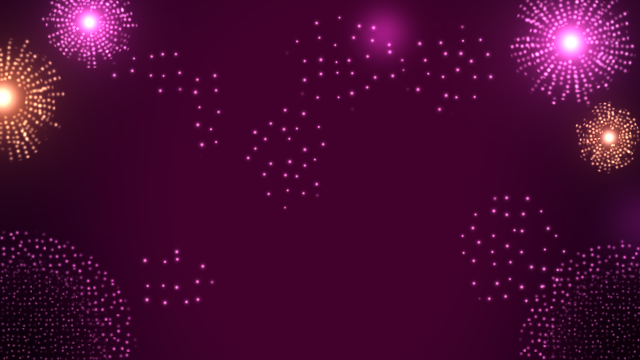
Give the GLSL for this background, as a Shadertoy shader.

```glsl
// Festive night backdrop: glowing fireworks and scattered sparks on deep plum.

const float TAU = 6.2831853;
const vec3 PLUM = vec3(0.255, 0.003, 0.172);
const vec3 NIGHT = vec3(0.125, 0.0, 0.105);
const vec3 PINK = vec3(0.90, 0.30, 0.76);
const vec3 GOLD = vec3(0.86, 0.50, 0.22);
const vec3 SPARK_PINK = vec3(1.0, 0.56, 0.88);
const vec3 SPARK_GOLD = vec3(1.0, 0.78, 0.52);

float hash(vec2 p) {
    vec3 q = fract(p.xyx * 0.1031);
    q += dot(q, q.yzx + 33.33);
    return fract((q.x + q.y) * q.z);
}

float glow(float d, float size) {
    return exp(-d * d / (size * size));
}

// Centre of the jittered dot in the grid cell holding p
vec2 dotCentre(vec2 p, float cell, float seed) {
    vec2 id = floor(p / cell);
    vec2 jitter = vec2(hash(id + seed), hash(id + seed + 57.0)) - 0.5;
    return (id + 0.5 + 0.66 * jitter) * cell;
}

// Beaded rays between two radii, with uneven ray lengths
float beadedRays(vec2 v, float count, float inner, float outer, float size, float seed) {
    float r = length(v);
    float turn = (atan(v.y, v.x + 1e-5) / TAU + 0.5) * count;
    float ray = floor(turn);
    float spacing = size * 3.1;
    float along = r / spacing + hash(vec2(ray, seed));
    float bead = floor(along);
    float sway = (hash(vec2(ray, bead + seed)) - 0.5) * 0.25;
    vec2 offset = vec2((fract(turn) - 0.5 + sway) * TAU * r / count,
                       (fract(along) - 0.5) * spacing);
    float reach = outer * mix(0.78, 1.0, hash(vec2(ray, seed + 9.0)));
    float start = inner * mix(0.7, 1.5, hash(vec2(ray, seed + 21.0)));
    float span = smoothstep(start, start * 1.15, r) * (1.0 - smoothstep(reach * 0.95, reach, r));
    float twinkle = mix(0.35, 1.15, hash(vec2(bead, ray + seed)));
    return glow(length(offset), size) * span * twinkle;
}

// Firework with halo, rays and a hot core
vec3 firework(vec2 p, vec2 centre, float radius, vec3 halo, vec3 spark, float power, float seed) {
    vec2 v = p - centre;
    float r = length(v);
    float size = 0.0026 + 0.01 * radius;
    float rays = beadedRays(v, 46.0, radius * 0.55, radius, size, seed)
               + beadedRays(v, 31.0, radius * 0.25, radius * 0.78, size, seed + 5.0);
    vec3 light = halo * power * (0.75 * glow(r, radius * 0.46) + 0.24 * glow(r, radius * 1.05));
    light += spark * rays * 0.85;
    return light + mix(spark, vec3(1.0), 0.6) * glow(r, radius * 0.17);
}

// Dome of fine sparks, larger and brighter toward its rim
vec3 sparkDome(vec2 p, vec2 centre, float radius, float seed) {
    vec2 coarse = dotCentre(p, 0.0215, seed);
    vec2 fine = dotCentre(p, 0.0150, seed + 13.0);
    float rCoarse = length(coarse - centre) / radius;
    float rFine = length(fine - centre) / radius;
    float rim = smoothstep(0.55, 0.8, rCoarse) * (1.0 - smoothstep(0.97, 1.0, rCoarse));
    float core = (1.0 - smoothstep(0.6, 0.85, rFine)) * mix(0.1, 0.65, hash(fine * 91.0));
    float light = rim * mix(0.45, 1.0, hash(coarse * 73.0)) * glow(length(p - coarse), 0.0041);
    light += core * glow(length(p - fine), 0.0030);
    return vec3(0.86, 0.38, 0.74) * light;
}

// Loose sparks confined to elliptical drifts: centre.xy, radii.zw
vec3 sparkDrifts(vec2 p) {
    const vec4 drifts[7] = vec4[7](
        vec4(0.43, 0.80, 0.12, 0.06), vec4(0.57, 0.69, 0.065, 0.12),
        vec4(0.96, 0.83, 0.16, 0.13), vec4(1.25, 0.81, 0.13, 0.12),
        vec4(0.80, 0.57, 0.12, 0.15), vec4(1.43, 0.30, 0.16, 0.16),
        vec4(0.48, 0.22, 0.11, 0.09));
    vec2 c = dotCentre(p, 0.048, 3.0);
    float inside = 0.0;
    for (int i = 0; i < 7; i++) {
        float e = length((c - drifts[i].xy) / drifts[i].zw);
        inside = max(inside, 1.0 - smoothstep(0.95, 1.05, e));
    }
    float d = length(p - c);
    float size = mix(0.0026, 0.0042, hash(c * 61.0));
    return SPARK_PINK * inside * (0.85 * glow(d, size) + 0.16 * glow(d, size * 2.2));
}

void mainImage(out vec4 fragColor, in vec2 fragCoord) {
    vec2 p = fragCoord / iResolution.y;

    // Plum sky, darker toward the sides and the dome interiors
    float edge = length((p - vec2(0.90, 0.46)) / vec2(0.95, 1.25));
    vec3 color = mix(PLUM, NIGHT, smoothstep(0.38, 0.95, edge));
    vec2 domeLeft = vec2(0.05, 0.032), domeRight = vec2(1.748, 0.028);
    color *= 1.0 - 0.6 * glow(length(p - domeLeft), 0.20);
    color *= 1.0 - 0.6 * glow(length(p - domeRight), 0.20);

    // Soft violet lights
    color += vec3(0.38, 0.10, 0.34) * glow(length(p - vec2(1.065, 0.907)), 0.065);
    color += vec3(0.16, 0.04, 0.16) * glow(length(p - vec2(1.79, 0.38)), 0.10);

    // Sparks and fireworks
    color += sparkDrifts(p);
    color += sparkDome(p, domeLeft, 0.33, 11.0);
    color += sparkDome(p, domeRight, 0.308, 29.0);
    color += firework(p, vec2(0.248, 0.938), 0.138, PINK, SPARK_PINK, 1.0, 2.0);
    color += firework(p, vec2(0.007, 0.729), 0.188, GOLD, SPARK_GOLD, 0.85, 17.0);
    color += firework(p, vec2(1.586, 0.882), 0.188, PINK, SPARK_PINK, 1.0, 31.0);
    color += firework(p, vec2(1.692, 0.618), 0.102, GOLD, SPARK_GOLD, 0.6, 43.0);

    fragColor = vec4(min(color, 1.0), 1.0);
}
```
